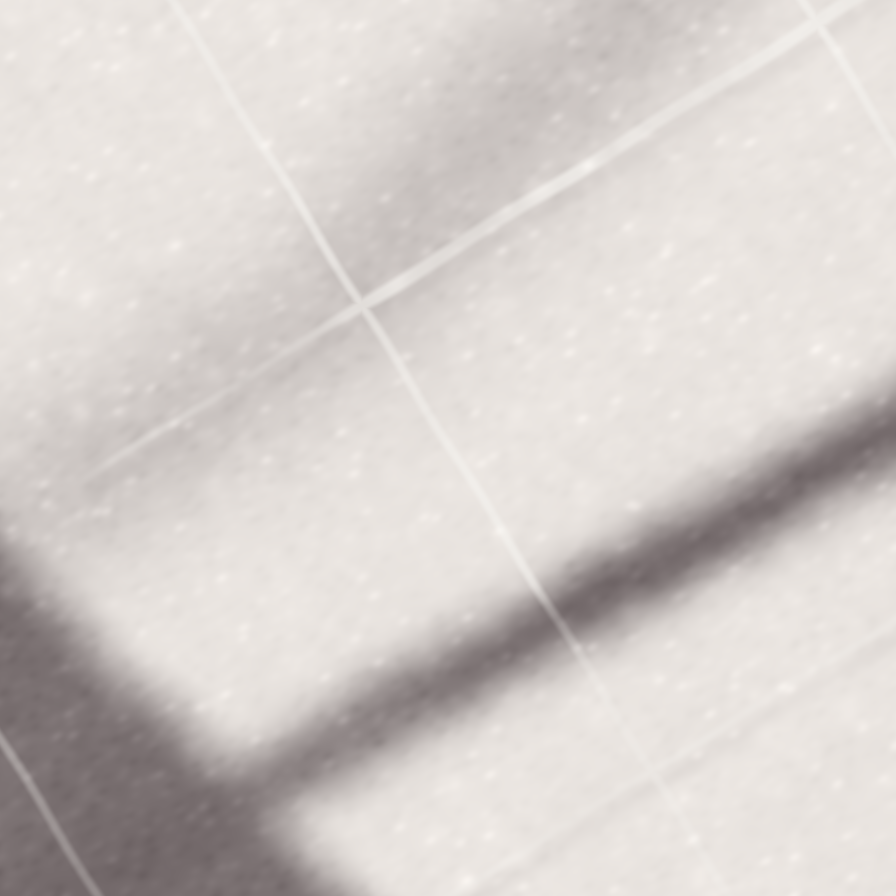
Give the GLSL for this texture, as a Shadertoy shader.

```glsl
const vec3 STONE = vec3(0.915, 0.895, 0.878);
const vec3 SHADOW = vec3(0.44, 0.40, 0.405);
const vec3 GROUT = vec3(0.945, 0.935, 0.92);

const vec2 GRID_ORIGIN = vec2(0.404, 0.659);  // a crossing of two seams
const vec2 GRID_AXIS = vec2(0.849, 0.528);    // direction of the row seams
const vec2 TILE_SIZE = vec2(0.598, 0.612);
const float THIN_SEAM = 0.004;
const float WIDE_SEAM = 0.0075;
const float SEAM_BLUR = 0.004;
const float FADED = 0.38;
const float FRESH = 0.85;

const vec2 BAND_POINT = vec2(0.625, 0.31);
const vec2 BAND_NORMAL = vec2(-0.49, 0.872);
const float BAND_WIDTH = 0.046;
const float CORNER_REACH = 0.385;
const float HAZE_WIDTH = 0.105;

const float GRAIN_SCALE = 95.0;
const float GRAIN_DEPTH = 0.042;
const float FLECK_LIGHT = 0.055;

vec2 hash2(vec2 p) {
    vec3 q = fract(p.xyx * vec3(0.1031, 0.1030, 0.0973));
    q += dot(q, q.yzx + 33.33);
    return fract((q.xx + q.yz) * q.zy);
}

// Soft cellular bumps: x is signed grain, y is sparse bright flecks
vec2 cellGrain(vec2 p) {
    vec2 cell = floor(p), sum = vec2(0.0);
    for (int j = -1; j <= 1; j++)
    for (int i = -1; i <= 1; i++) {
        vec2 id = cell + vec2(i, j);
        vec2 offset = id + hash2(id) - p;
        float height = hash2(id + 71.3).x;
        float bump = exp(-4.5 * dot(offset, offset));
        sum += bump * vec2(2.0 * height - 1.0, smoothstep(0.94, 1.0, height));
    }
    return sum;
}

float waves(vec2 p) {
    return (sin(p.x + 1.7 * sin(0.8 * p.y)) + 0.6 * sin(1.9 * p.y - 1.3 * p.x + 2.0)
          + 0.4 * sin(3.1 * p.x + 2.7 * p.y)) * 0.5;
}

float segmentDistance(vec2 p, vec2 a, vec2 b) {
    vec2 ab = b - a;
    return length(p - a - ab * clamp(dot(p - a, ab) / dot(ab, ab), 0.0, 1.0));
}

float bell(float d, float width) {
    return exp(-d * d / (width * width));
}

// Thin band, dark corner and broad pale haze
float shadowAmount(vec2 uv) {
    vec2 p = uv + 0.006 * vec2(waves(uv * 17.0), waves(uv.yx * 19.0));
    float bandFade = mix(0.78, 0.97, smoothstep(0.4, 0.66, p.x));
    float band = bandFade * bell(dot(p - BAND_POINT, BAND_NORMAL), BAND_WIDTH);
    float cornerDistance = (p.x + p.y - CORNER_REACH) * 0.7071;
    float corner = 0.92 * smoothstep(0.055, -0.05, cornerDistance);
    float haze = max(
        0.27 * bell(segmentDistance(p, vec2(0.40, 0.69), vec2(0.75, 1.04)), HAZE_WIDTH),
        0.24 * bell(segmentDistance(p, vec2(-0.05, 0.38), vec2(0.40, 0.67)), HAZE_WIDTH));
    return 1.0 - (1.0 - band) * (1.0 - corner) * (1.0 - haze);
}

float seamLine(float d, float strength, float wear) {
    float halfWidth = mix(THIN_SEAM, WIDE_SEAM, wear);
    return strength * (1.0 - smoothstep(halfWidth - SEAM_BLUR, halfWidth + SEAM_BLUR, abs(d)));
}

void mainImage(out vec4 fragColor, in vec2 fragCoord) {
    vec2 uv = fragCoord / iResolution.xy;
    vec2 fromOrigin = uv - GRID_ORIGIN;
    vec2 p = vec2(dot(fromOrigin, GRID_AXIS),
                  dot(fromOrigin, vec2(-GRID_AXIS.y, GRID_AXIS.x)));

    // Signed distance to the nearest column and row seam
    vec2 index = round(p / TILE_SIZE);
    vec2 d = p - index * TILE_SIZE;
    d += 0.0012 * vec2(sin(31.0 * p.y), sin(27.0 * p.x));

    // Seams wear away along their length
    float rowFresh = smoothstep(-0.08, 0.04, p.x) * step(-0.3, p.y);
    float columnFresh = smoothstep(-0.49, -0.38, p.y);
    float rowWear = 0.8 + 0.2 * sin(22.0 * p.x + 1.6 + index.y)
                  - 0.35 * bell(p.x - 0.325, 0.016);
    rowWear *= smoothstep(-0.42, -0.29, p.x);
    float columnWear = 0.88 + 0.12 * sin(17.0 * p.y + 2.0 * index.x);
    float row = seamLine(d.y, mix(FADED, FRESH, rowFresh) * rowWear, rowFresh);
    float column = seamLine(d.x, mix(FADED, FRESH, columnFresh) * columnWear, 0.2);

    // Stone tone with a faint dark lip below the rows
    float shade = shadowAmount(uv);
    float lip = 0.07 * rowWear * bell(d.y + 0.017, 0.010);
    vec3 color = mix(STONE, SHADOW, clamp(shade + lip * (1.0 - shade), 0.0, 1.0));
    float seam = max(row, column) * (1.0 - 0.62 * shade);
    color = mix(color, GROUT, seam);

    // Fine grain, coarser mottling and pale flecks
    vec2 grain = cellGrain(p * GRAIN_SCALE * vec2(0.65, 1.0));
    vec2 coarse = cellGrain(p * GRAIN_SCALE * 0.38 + 19.0);
    float roughness = GRAIN_DEPTH * (0.45 + 1.6 * shade * (1.25 - shade));
    color += roughness * (0.7 * grain.x + 0.4 * coarse.x) * (1.0 - 0.6 * seam);
    color += FLECK_LIGHT * (grain.y + 0.6 * coarse.y) * (0.5 + shade * (1.0 - shade));
    color += 0.006 * waves(uv * 24.0);

    fragColor = vec4(clamp(color, 0.0, 1.0), 1.0);
}
```
